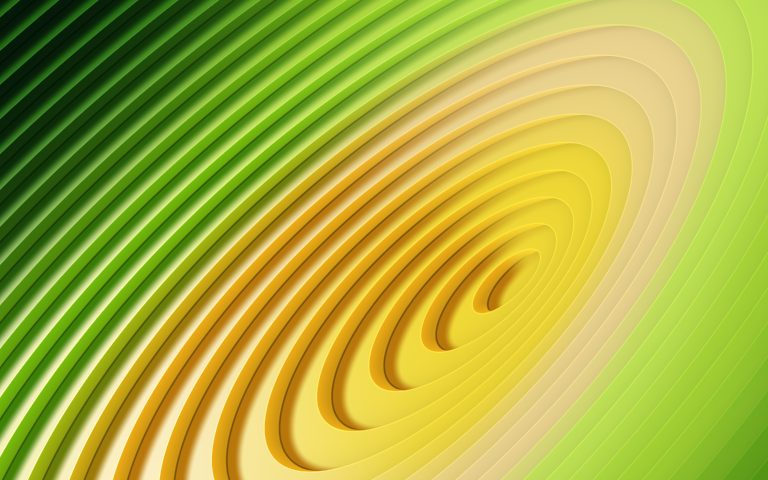
Reproduce this background procedurally as a WebGL 2 fragment shader.

```glsl
#version 300 es
precision highp float;
// A stepped oval pit: nested tilted ellipses, painted from the outermost inward.
// Each step is a hole with a lit wall, a soft shadow and a floor; the wall base
// and the shadow edge are the rim ellipse shifted sideways.
uniform vec2 u_resolution;
out vec4 outColor;

const int RINGS = 28;
const vec2 CENTER = vec2(1.055, 0.414);      // innermost ellipse
const vec2 CENTER_STEP = vec2(-0.0375, -0.0135);
const float WIDTH = 0.070;                   // half width of innermost ellipse
const float WIDTH_STEP = 0.0698;
const float WIDTH_GROWTH = 0.00075;          // quadratic terms of width, center
const float CENTER_DRIFT = 0.00045;
const vec2 AXES = vec2(1.284, 0.499);        // semi axes per half width
const float TILT = 0.75;
const float WALL = 0.031;                    // sideways shift of the wall base
const float SHADOW = 0.053;                  // sideways shift of the shadow edge

const vec3 YELLOW = vec3(0.94, 0.85, 0.21);
const vec3 CREAM = vec3(0.92, 0.83, 0.56);
const vec3 LIME = vec3(0.75, 0.89, 0.33);
const vec3 LEAF = vec3(0.64, 0.82, 0.20);
const vec3 MOSS = vec3(0.30, 0.57, 0.07);
const vec3 GOLD = vec3(0.88, 0.64, 0.08);
const vec3 GRASS = vec3(0.43, 0.70, 0.04);
const vec3 FOREST = vec3(0.16, 0.46, 0.04);
const vec3 NIGHT = vec3(0.02, 0.10, 0.03);
const vec3 GLEAM = vec3(1.00, 0.96, 0.80);
const vec3 EMERALD = vec3(0.22, 0.76, 0.12);
const vec3 SHADE_WARM = vec3(0.82, 0.73, 0.55);
const vec3 SHADE_GREEN = vec3(0.55, 0.72, 0.60);

vec3 floorColor(float ring) {
    vec3 c = mix(YELLOW, CREAM, smoothstep(3.5, 7.0, ring));
    c = mix(c, LIME, smoothstep(8.0, 10.5, ring));
    c = mix(c, LEAF, smoothstep(10.5, 14.5, ring));
    return mix(c, MOSS, smoothstep(14.0, 20.0, ring));
}

vec3 wallColor(float ring) {
    vec3 c = mix(GOLD, GRASS, smoothstep(7.0, 10.5, ring));
    return mix(c, FOREST, smoothstep(11.5, 18.0, ring));
}

// Approximate signed distance to an axis-aligned ellipse
float ellipse(vec2 q, vec2 axes) {
    q += 1e-5;
    float f = length(q / axes);
    return (f - 1.0) * f / length(q / (axes * axes));
}

float coverage(float d, float pixel) {
    return clamp(0.5 - d / pixel, 0.0, 1.0);
}

void main() {
    vec2 p = gl_FragCoord.xy / u_resolution.y;
    float pixel = 1.2 / u_resolution.y;
    float c = cos(TILT), s = sin(TILT);
    mat2 toEllipse = mat2(c, -s, s, c);
    vec2 sideways = toEllipse * vec2(1.0, 0.0);

    // Broad light: dark upper left, pale gloss at left, warmer lower right
    float light = smoothstep(0.10, 0.78, p.x + 0.9 * (1.0 - p.y));
    float gloss = (1.0 - smoothstep(0.2, 1.0, p.x))
                * (1.0 - smoothstep(0.2, 1.15, p.y));
    float warmth = 2.0 * smoothstep(0.6, 1.0, p.x) * (1.0 - smoothstep(0.0, 0.7, p.y));

    vec3 color = floorColor(float(RINGS));
    for (int i = RINGS - 1; i >= 0; i--) {
        float ring = float(i);
        float square = ring * ring;
        vec2 axes = AXES * (WIDTH + WIDTH_STEP * ring + WIDTH_GROWTH * square);
        vec2 center = CENTER + CENTER_STEP * ring + vec2(CENTER_DRIFT * square, 0.0);
        vec2 q = toEllipse * (p - center);

        float rim = ellipse(q, axes);
        float wallBase = ellipse(q - WALL * sideways, axes);
        float shadowEdge = ellipse(q - SHADOW * sideways, axes);
        float lit = smoothstep(0.05, 0.85, q.x / axes.x);

        // Floor with gloss, a faint crease below the rim and a soft shadow
        vec3 plain = floorColor(ring - warmth);
        vec3 wall = mix(wallColor(ring), plain, 0.8 * lit);
        vec3 ground = mix(plain, GLEAM, 0.85 * gloss);
        ground = mix(ground, EMERALD, 0.8 * (1.0 - light));
        ground *= 1.0 - 0.06 * exp(min(rim, 0.0) / 0.02);
        vec3 tint = mix(SHADE_WARM, SHADE_GREEN, smoothstep(7.0, 11.0, ring));
        float shade = smoothstep(-0.014, 0.007, shadowEdge);
        float groundLight = mix(light, mix(0.5, 1.0, light), 1.0 - shade);
        ground = mix(ground, wall * tint, shade * (1.0 - 0.75 * lit));
        ground = mix(NIGHT, ground, groundLight);

        // Wall, darker toward its base, with a thin seam
        float depth = clamp(-rim / 0.024, 0.0, 1.0);
        wall = mix(NIGHT, wall * (1.06 - 0.14 * depth), light);
        vec3 inside = mix(wall, ground, coverage(wallBase, pixel));
        float seam = 1.0 - smoothstep(0.0, 0.0035, abs(wallBase));
        inside *= 1.0 - 0.38 * seam * (1.0 - lit) * smoothstep(0.0, 0.006, -rim);

        // Bright lip around the hole, then the hole itself
        float lip = 1.0 - smoothstep(0.0, 0.004, abs(rim));
        color += 0.07 * lip * vec3(0.8, 1.0, 0.5);
        color = mix(color, inside, coverage(rim, pixel));
    }
    outColor = vec4(clamp(color, 0.0, 1.0), 1.0);
}
```
